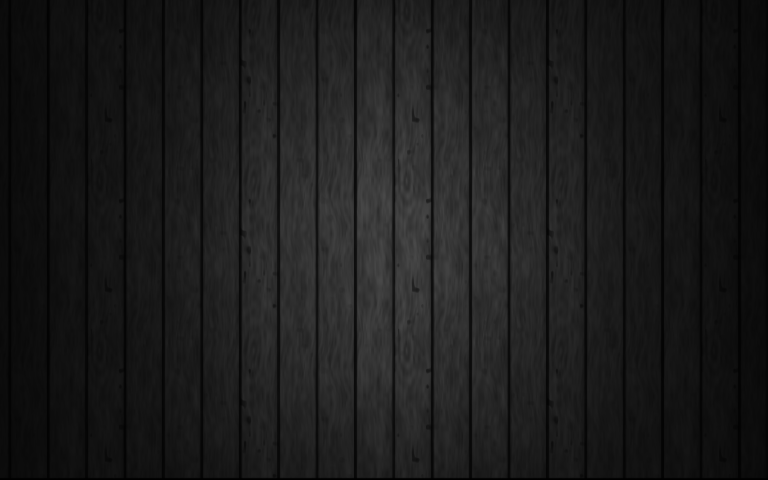
A Shadertoy shader for this texture:

```glsl
#define PLANKS 20.0
#define SEAM_OFFSET 0.255
#define TILE_PLANKS 8.0
#define TILE_HEIGHT 0.354
#define GLOW_CENTER vec2(0.512, 0.50)
#define GLOW_RADIUS vec2(0.265, 0.51)
#define AMBIENT 0.052
#define GLOW_LEVEL 0.172
#define GRAIN_DEPTH 0.62
#define SEAM_WIDTH 0.035

float hash(vec2 p) {
    return fract(sin(dot(p, vec2(127.1, 311.7))) * 43758.5453);
}

// Value noise that repeats vertically after a whole number of cells
float tileNoise(vec2 p, float rows, float seed) {
    vec2 cell = floor(p);
    vec2 f = fract(p);
    f = f * f * (3.0 - 2.0 * f);
    float y0 = mod(cell.y, rows);
    float y1 = mod(cell.y + 1.0, rows);
    float x = cell.x + seed * 61.0;
    float low = mix(hash(vec2(x, y0)), hash(vec2(x + 1.0, y0)), f.x);
    float high = mix(hash(vec2(x, y1)), hash(vec2(x + 1.0, y1)), f.x);
    return mix(low, high, f.y);
}

// Vertical fibres, bent slightly by a slow drift
float fibres(vec2 p, float seed) {
    float drift = tileNoise(p * vec2(2.0, 5.0), 5.0, seed + 11.0) - 0.5;
    float x = p.x + 0.16 * drift;
    float broad = tileNoise(vec2(x * 5.0, p.y * 4.0), 4.0, seed + 21.0);
    float medium = tileNoise(vec2(x * 13.0, p.y * 9.0), 9.0, seed + 31.0);
    float fine = tileNoise(vec2(x * 25.0, p.y * 22.0), 22.0, seed + 41.0);
    return 0.25 * broad + 0.4 * medium + 0.35 * fine - 0.5;
}

// Elongated growth rings, strongest around the heart of the board
float growthRings(vec2 p, float seed) {
    float v = fract(p.y) - 0.5;
    float bend = tileNoise(p * vec2(4.0, 7.0), 7.0, seed + 51.0);
    float d = length(vec2(p.x - 0.34, v * 1.5)) + 0.06 * bend;
    return sin(d * 48.0) * exp(-d * d * 7.0);
}

// Small dark pits, stretched along the grain
float pits(vec2 p, float seed) {
    float spots = tileNoise(p * vec2(8.0, 21.0), 21.0, seed + 71.0);
    float cluster = tileNoise(p * vec2(2.0, 5.0), 5.0, seed + 81.0);
    return smoothstep(0.70, 0.92, spots) * smoothstep(0.42, 0.75, cluster);
}

// Dark groove with a soft shadow and a faint lit edge
float seamShade(float u, float seam, float pixel) {
    float strength = mix(0.55, 0.85, hash(vec2(mod(seam, TILE_PLANKS), 9.0)));
    float side = u - floor(u + 0.5);
    float d = abs(side);
    float groove = 1.0 - smoothstep(SEAM_WIDTH - pixel * 0.5, SEAM_WIDTH + pixel * 0.5, d);
    float shadow = exp(-d * d * 170.0);
    float lip = exp(-pow((side - 0.085) / 0.025, 2.0));
    return (1.0 - strength * groove) * (1.0 - 0.22 * shadow) + 0.08 * lip;
}

void mainImage(out vec4 fragColor, in vec2 fragCoord) {
    vec2 uv = fragCoord / iResolution.xy;

    // Board coordinates
    float across = uv.x * PLANKS - SEAM_OFFSET;
    float u = fract(across);
    float board = mod(floor(across), TILE_PLANKS);
    vec2 p = vec2(u, (uv.y - 0.093) / TILE_HEIGHT);

    // Wood surface
    float wood = 1.0 + GRAIN_DEPTH * fibres(p, board);
    wood += 0.10 * (hash(vec2(board, 3.0)) - 0.5);
    float figured = mod(board, 4.0) == 2.0 ? 1.0 : 0.25;
    wood += 0.10 * figured * growthRings(p, board);
    wood *= 1.0 - 0.5 * figured * pits(p, board);
    wood *= seamShade(across, floor(across + 0.5), PLANKS / iResolution.x);

    // Central light falling off toward the corners
    vec2 q = (uv - GLOW_CENTER) / GLOW_RADIUS;
    float light = AMBIENT + GLOW_LEVEL * exp(-dot(q, q));
    light *= 1.0 - 0.25 * smoothstep(0.38, 0.52, abs(uv.x - 0.5));

    // Dark strip along the bottom and right borders
    float border = smoothstep(0.002, 0.006, uv.y);
    border *= 1.0 - 0.5 * smoothstep(0.995, 0.999, uv.x);

    float shade = 1.05 * light * wood * border;
    fragColor = vec4(vec3(clamp(shade, 0.0, 1.0)), 1.0);
}
```
